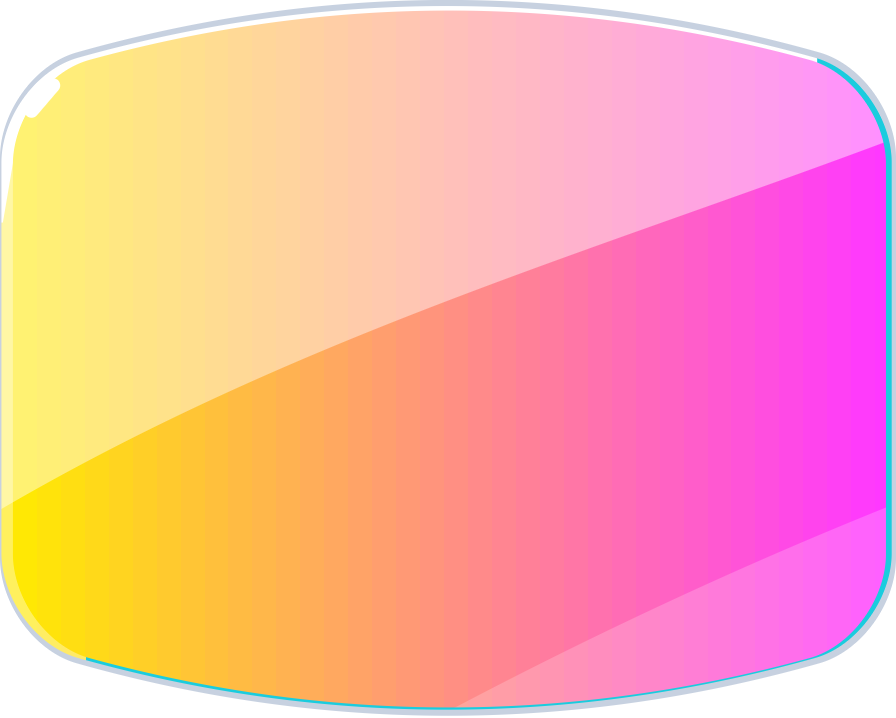
Give the GLSL for this background, as a Shadertoy shader.

```glsl
// Glossy barrel-shaped panel with a yellow-to-magenta gradient.
// Nested rounded barrels form the rim, edge light and face; two curved
// white glazes cross the face, and a highlight sits in the upper left.

#define CANVAS vec2(1.25, 1.0)   // working units: one canvas height
#define SAG 0.2724               // bow of the top and bottom edges
#define CORNER 0.107             // corner radius
#define BANDS 36.0               // fine vertical steps of the gradient
#define UPPER_GLAZE 0.44
#define LOWER_GLAZE 0.20
#define SIDE_GLAZE 0.36

const vec3 WHITE   = vec3(1.0);
const vec3 RIM     = vec3(0.78, 0.82, 0.88);
const vec3 CYAN    = vec3(0.10, 0.80, 0.87);
const vec3 YELLOW  = vec3(1.0, 0.92, 0.0);
const vec3 MAGENTA = vec3(1.0, 0.22, 1.0);

// Approximate signed distance to a box with bowed top and bottom.
float barrel(vec2 p, vec2 halfSize, float radius) {
    p = abs(p);
    float slope = 2.0 * SAG * p.x;
    float side = p.x - halfSize.x;
    float arc = (p.y - halfSize.y + SAG * p.x * p.x) / sqrt(1.0 + slope * slope);
    vec2 q = vec2(side, arc) + radius;
    return length(max(q, 0.0)) + min(max(q.x, q.y), 0.0) - radius;
}

float capsule(vec2 p, vec2 a, vec2 b, float radius) {
    vec2 ab = b - a;
    float t = clamp(dot(p - a, ab) / dot(ab, ab), 0.0, 1.0);
    return length(p - a - ab * t) - radius;
}

// Antialiased coverage of the region where d is negative.
float cover(float d) {
    return clamp(0.5 - d * iResolution.y, 0.0, 1.0);
}

// Heights of the two glaze boundaries.
float upperCurve(float x) {
    return 0.290 + x * (0.5828 + x * (-0.2386 + 0.083 * x));
}

float lowerCurve(float x) {
    return 0.0147 + 0.49 * (x - 0.635) - 0.103 * (x - 0.635) * (x - 0.977);
}

void mainImage(out vec4 fragColor, in vec2 fragCoord) {
    vec2 p = fragCoord / iResolution.xy * CANVAS;
    vec2 c = p - 0.5 * CANVAS;

    float rim  = cover(barrel(c - vec2(0.0, 0.0016), vec2(0.625, 0.4985), CORNER));
    float body = cover(barrel(c - vec2(-0.002, 0.0016), vec2(0.621, 0.490), CORNER));
    float face = cover(barrel(c - vec2(0.002, 0.0), vec2(0.609, 0.4853), CORNER));

    // Face gradient with faint steps
    float t = clamp((p.x - 0.018) / 1.203, 0.0, 1.0);
    t = min((floor(t * BANDS) + 0.5) / BANDS, 1.0);
    vec3 faceColor = mix(YELLOW, MAGENTA, t);

    // Curved glazes
    float upper = cover((upperCurve(p.x) - p.y) * 0.91);
    float lower = cover((p.y - lowerCurve(p.x)) * 0.91);
    faceColor = mix(faceColor, WHITE, UPPER_GLAZE * upper + LOWER_GLAZE * lower);

    // Edge light: cyan right and below, pale on the left, white on top
    vec3 edgeColor = CYAN;
    float left = cover(p.x - 0.12);
    edgeColor = mix(edgeColor, mix(faceColor, WHITE, SIDE_GLAZE), left);
    float topEdge = cover(max(0.80 - p.y, p.x - 1.14));
    float taper = cover(p.x - 0.004 - 0.17 * (p.y - 0.69)) * cover(0.69 - p.y);
    edgeColor = mix(edgeColor, WHITE, max(topEdge, taper * left));

    // Layers from back to front
    vec3 color = mix(WHITE, RIM, rim);
    color = mix(color, edgeColor, body);
    color = mix(color, faceColor, face);

    // Corner highlight
    float glint = cover(capsule(p, vec2(0.044, 0.846), vec2(0.074, 0.881), 0.010));
    color = mix(color, WHITE, glint * body);

    fragColor = vec4(color, 1.0);
}
```
